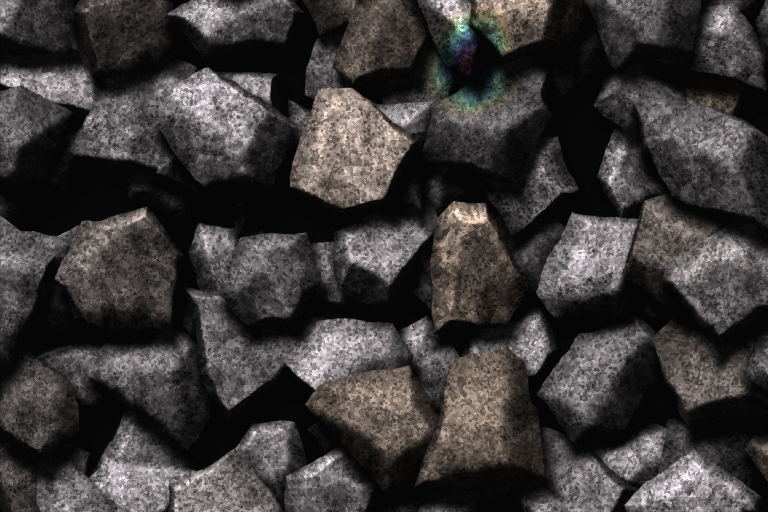
A WebGL 2 fragment shader for this texture:

```glsl
#version 300 es
precision highp float;
// A heap of angular, grey ore stones lit from above, with black gaps between.
// Each stone is a convex block cut by random planes; three jittered grids of
// stones are painted from the bottom up, each casting a shadow on those below.
uniform vec2 u_resolution;
out vec4 fragColor;

vec3 hash3(vec2 p) {
  vec3 q = fract(vec3(p.xyx) * vec3(0.1031, 0.1030, 0.0973));
  q += dot(q, q.yxz + 33.33);
  return fract((q.xxy + q.yzz) * q.zyx);
}

// Cellular noise: distance to the nearest seed, then two random values of it
vec3 cellular(vec2 p) {
  vec2 base = floor(p);
  vec3 best = vec3(9.0, 0.0, 0.0);
  for (int y = -1; y <= 1; y++) {
    for (int x = -1; x <= 1; x++) {
      vec2 id = base + vec2(x, y);
      vec3 h = hash3(id);
      float d = length(id + h.xy - p);
      if (d < best.x) best = vec3(d, h.z, fract(h.z * 37.0 + h.x));
    }
  }
  return best;
}

// Layered, folded sines
vec2 wobble(vec2 p) {
  vec2 sum = vec2(0.0);
  float amp = 1.0;
  for (int i = 0; i < 5; i++) {
    sum += amp * sin(p.yx * vec2(1.0, 1.13) + 1.3 * sum + float(i));
    p = mat2(0.8, -0.6, 0.6, 0.8) * p * 1.9;
    amp *= 0.55;
  }
  return sum;
}

// Surface normal of one stone; also its inner edge distance, the edge
// distance of its displaced shadow, and its height
vec3 stone(vec2 p, vec2 id, out float edge, out float shadow, out float height) {
  vec3 h = hash3(id + 31.7);
  vec3 normal = vec3(0.0);
  edge = shadow = height = 9.0;
  for (int k = 0; k < 8; k++) {
    vec3 r = hash3(id * 1.7 + float(k) * 5.3 + 11.0);
    vec3 n;
    float z;
    if (k < 6) {
      // Side faces around the outline
      float turn = (float(k) + 0.8 * (r.x - 0.5)) * 1.0472;
      vec2 dir = vec2(cos(turn + h.x * 6.2832), sin(turn + h.x * 6.2832));
      float reach = mix(0.37, 0.56, r.y) * (1.0 + 0.35 * h.y * cos(2.0 * turn));
      float gap = reach - dot(p, dir);
      float slope = mix(0.7, 4.0, r.z * r.z);
      edge = min(edge, gap);
      shadow = min(shadow, gap + dot(dir, vec2(0.04, -0.12)));
      n = vec3(dir * slope, 1.0);
      z = gap * slope;
    } else {
      // Two tilted faces on top
      vec2 tilt = (r.xy - vec2(0.5, 0.6)) * 0.8;
      n = vec3(-tilt, 1.0);
      z = 0.2 + 0.06 * r.z + dot(tilt, p);
    }
    height = min(height, z);
    normal += normalize(n) * exp(-45.0 * max(z, -0.3));
  }
  return normalize(normal);
}

void main() {
  vec2 uv = gl_FragCoord.xy / u_resolution.y;
  float soft = 0.8 / u_resolution.y;
  vec2 rough = wobble(uv * 30.0);
  vec2 bent = uv + 0.0035 * rough;

  // Mineral grain, chipped bumps and pits
  vec3 chip = cellular(bent * 30.0);
  vec3 fleck = cellular(uv * 80.0 + 0.3 * rough);
  vec3 grit = cellular(uv * 190.0);
  float grain = 0.57 + 0.52 * grit.y + 0.34 * fleck.y;
  float pits = smoothstep(0.35, 0.1, fleck.x) * smoothstep(0.4, 0.8, chip.y);
  vec2 bump = 0.22 * (chip.yz - 0.5) + 0.2 * (fleck.yz - 0.5)
            + 0.06 * wobble(uv * 75.0);

  vec3 color = vec3(0.03);
  for (int layer = 0; layer < 3; layer++) {
    float size = 0.19 + 0.03 * float(layer);
    vec2 p = bent / size + 17.3 * float(layer);
    for (int y = -1; y <= 1; y++) {
      for (int x = -1; x <= 1; x++) {
        vec2 id = floor(p) + vec2(x, y);
        vec3 h = hash3(id);
        if (h.z < 0.28 * float(layer)) continue;
        vec3 look = hash3(id + 71.0);
        float edge, shadow, height;
        vec3 n = stone(p - id - 0.5 - 0.5 * (h.xy - 0.5), id, edge, shadow, height);
        n = normalize(n + vec3(bump, 0.0));

        // Light from the upper left, darker feet, tinted mineral
        float light = max(dot(n, vec3(-0.25, 0.6, 0.75)), 0.0);
        float value = 0.035 + 0.74 * pow(light, 1.9) * mix(0.55, 1.15, look.x);
        value *= grain * mix(0.65, 1.0, smoothstep(0.0, 0.16, height));
        value *= 1.0 - pits * mix(0.65, 0.25, light);
        vec3 tint = mix(vec3(1.02, 0.98, 1.0), vec3(1.1, 0.97, 0.87),
                        smoothstep(0.75, 0.95, look.y));

        color *= 1.0 - 0.92 * smoothstep(-0.12, 0.04, shadow);
        color = mix(color, value * tint, smoothstep(-soft, soft, edge * size));
      }
    }
  }

  // Iridescent tarnish on one patch
  float far = length(uv - vec2(0.92, 0.88)) + 0.008 * rough.x;
  vec3 rainbow = 0.5 + 0.5 * cos(6.2832 * (far * 9.0 + vec3(0.0, 0.33, 0.6)));
  color = mix(color, color * (0.5 + rainbow), 0.6 * smoothstep(0.12, 0.04, far));
  fragColor = vec4(clamp(color, 0.02, 1.0), 1.0);
}
```
